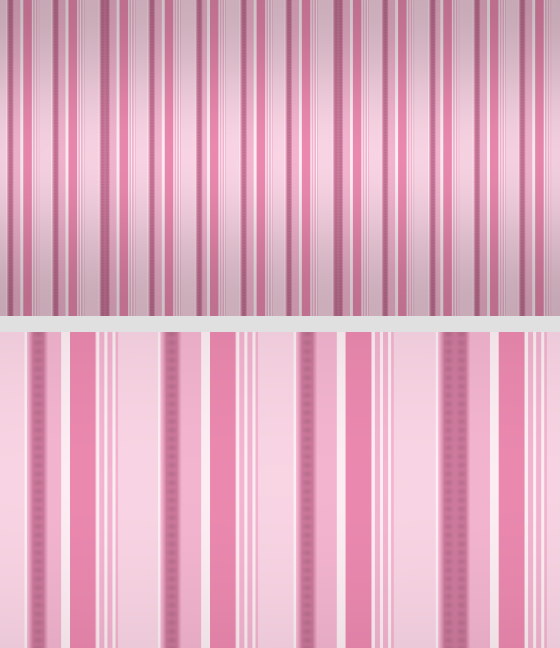
Top: the whole. Bottom: its middle third, enlarged.
This pattern is drawn by a Shadertoy shader. Its source:

```glsl
// Vertical pink wallpaper stripes with beaded mauve ribbons under a soft central glow.

// Lengths are in units of 1/768 of the canvas width.
const float UNITS = 768.0;
const float PERIOD = 320.0;      // five stripe groups, then repeat
const float PHASE = 32.0;        // first rose stripe
const float LEAD = 30.0;         // part of a group left of its rose stripe
const float ROSE_WIDTH = 11.7;
const float WHITE_WIDTH = 4.0;
const float BEAD_PITCH = 4.0;
const float BEAD_DEPTH = 0.07;
const float EDGE_LIGHT = 0.82;   // brightness at top and bottom
const float SIDE_SHADE = 0.03;

// Per group: rose stripe position, ribbon right-edge offset, ribbon width.
const vec3 GROUPS[5] = vec3[5](
    vec3(0.0, 14.0, 7.0), vec3(62.0, 14.0, 7.0), vec3(132.0, 14.0, 12.0),
    vec3(194.0, 14.0, 7.0), vec3(256.0, 11.0, 7.0));

const vec3 PALE = vec3(0.975, 0.830, 0.892);
const vec3 WHITE = vec3(0.985, 0.930, 0.950);
const vec3 PINK = vec3(0.950, 0.705, 0.810);
const vec3 ROSE = vec3(0.920, 0.535, 0.685);
const vec3 MAUVE = vec3(0.785, 0.465, 0.600);

// Box-filtered coverage of the interval [a, b] with edge width w.
float band(float x, float a, float b, float w) {
    return clamp((x - a) / w + 0.5, 0.0, 1.0) - clamp((x - b) / w + 0.5, 0.0, 1.0);
}

vec3 stripes(float x, float y, float px) {
    x = mod(x - PHASE + LEAD, PERIOD) - LEAD;

    // Pick the group that holds x.
    vec3 group = GROUPS[0];
    for (int i = 1; i < 5; i++) {
        if (x >= GROUPS[i].x - LEAD) group = GROUPS[i];
    }
    float q = x - group.x;
    float right = -group.y;
    float left = right - group.z;

    vec3 col = PALE;

    // Pink ground, white border and rose stripe.
    col = mix(col, WHITE, band(q, left - 2.8, left - 1.6, px));
    col = mix(col, PINK, band(q, left - 1.6, -WHITE_WIDTH, px));
    col = mix(col, WHITE, band(q, -WHITE_WIDTH, 0.0, px));
    col = mix(col, ROSE, band(q, 0.0, ROSE_WIDTH, px));

    // Pinstripes trailing the rose stripe.
    col = mix(col, PINK, band(q, ROSE_WIDTH, 22.0, px));
    for (int i = 0; i < 3; i++) {
        float start = ROSE_WIDTH + 0.3 + 3.7 * float(i);
        col = mix(col, WHITE, band(q, start, start + 1.4, px));
    }

    // Soft-edged ribbon with one or two columns of beads.
    float ribbon = band(q, left, right, max(px, 2.2));
    float columns = group.z > 10.0 ? 2.0 : 1.0;
    float across = (q - left) / group.z;
    float profile = pow(sin(3.14159 * clamp(across, 0.0, 1.0) * columns), 2.0);
    float beads = 0.5 + 0.5 * cos(6.28318 * y / BEAD_PITCH);
    vec3 cloth = MAUVE * (1.03 - BEAD_DEPTH * profile * (0.4 + beads));
    return mix(col, cloth, ribbon);
}

void mainImage(out vec4 fragColor, in vec2 fragCoord) {
    vec2 uv = fragCoord / iResolution.xy;
    float px = UNITS / iResolution.x;
    vec2 p = fragCoord * px;

    // Glow along the middle, slightly dimmer at the sides.
    float rise = smoothstep(0.0, 1.0, abs(uv.y - 0.51) * 2.0);
    float side = abs(uv.x - 0.5) * 2.0;
    float light = mix(1.0, EDGE_LIGHT, rise) - SIDE_SHADE * side * side;

    fragColor = vec4(stripes(p.x, p.y, px) * light, 1.0);
}
```
